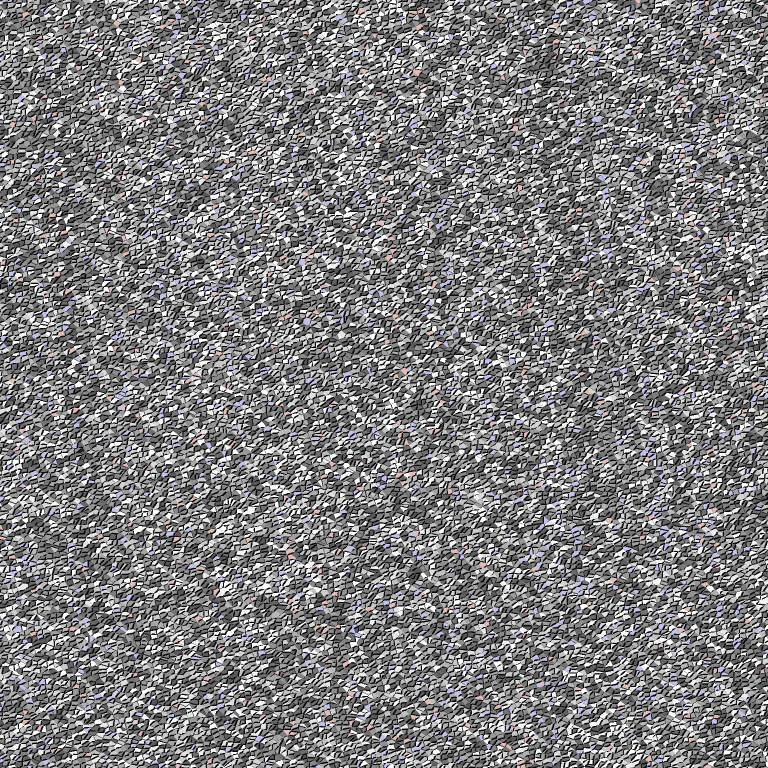
Give the GLSL for this texture, as a WebGL 1 fragment shader.

```glsl
precision highp float;
// Fine stone grit: small tilted chips in greys, some bluish or pink, with dark shadows below.
uniform vec2 u_resolution;

const vec2 GRAIN_COUNT = vec2(126.0, 172.0);   // chips along and across the tilt
const float TILT = 0.28;                       // radians, rising to the right
const float JITTER = 0.92;
const vec2 SHADOW_DIRECTION = vec2(0.35, -0.94);
const float LIT_GAP = -0.12;                   // below zero: chips touch
const float SHADED_GAP = 0.33;                 // gap widths in chip units
const float GAP_SOFTNESS = 0.10;
const float DARKEST_FACE = 0.34;
const float BRIGHTEST_FACE = 1.03;
const float BLUE_SHARE = 0.045;
const float PINK_SHARE = 0.02;
const vec3 SHADOW_COLOR = vec3(0.03);
const vec3 BLUE_FACE = vec3(0.76, 0.76, 0.91);
const vec3 PINK_FACE = vec3(0.88, 0.74, 0.72);
const int SAMPLES = 2;                         // per pixel side

float hash(vec2 p) {
  return fract(sin(dot(p, vec2(12.9898, 78.233))) * 43758.5453);
}

vec2 hash2(vec2 p) {
  return vec2(hash(p), hash(p + vec2(37.3, 91.7)));
}

// Flat face colour of one chip.
vec3 faceColor(vec2 id) {
  float tone = hash(id + vec2(11.9, 53.1));
  float kind = hash(id + vec2(71.3, 17.7));
  vec3 face = vec3(mix(DARKEST_FACE, BRIGHTEST_FACE, tone));
  if (kind < BLUE_SHARE) {
    face = BLUE_FACE;
  } else if (kind < BLUE_SHARE + PINK_SHARE) {
    face = PINK_FACE;
  }
  return min(face, 1.0);
}

vec3 grit(vec2 uv) {
  float c = cos(TILT);
  float s = sin(TILT);
  vec2 p = vec2(c * uv.x + s * uv.y, c * uv.y - s * uv.x) * GRAIN_COUNT;
  vec2 base = floor(p);

  // Two nearest chip centres.
  float nearest = 100.0;
  float second = 100.0;
  vec2 toNearest = vec2(0.0);
  vec2 toSecond = vec2(1.0);
  vec2 id = base;
  for (int j = -1; j <= 1; j++) {
    for (int i = -1; i <= 1; i++) {
      vec2 cell = base + vec2(float(i), float(j));
      vec2 offset = cell + 0.5 + JITTER * (hash2(cell) - 0.5) - p;
      float d = dot(offset, offset);
      if (d < nearest) {
        second = nearest;
        toSecond = toNearest;
        nearest = d;
        toNearest = offset;
        id = cell;
      } else if (d < second) {
        second = d;
        toSecond = offset;
      }
    }
  }

  // Shadow lies on the lower side of a chip; lit sides touch their neighbours.
  vec2 outward = normalize(toSecond - toNearest);
  float edge = dot(0.5 * (toNearest + toSecond), outward);
  float shade = smoothstep(-0.2, 0.9, dot(outward, SHADOW_DIRECTION));
  float gap = mix(LIT_GAP, SHADED_GAP, shade);
  float cover = smoothstep(gap - GAP_SOFTNESS, gap + GAP_SOFTNESS, edge);
  return mix(SHADOW_COLOR, faceColor(id), cover);
}

void main() {
  // Average a small grid of samples for smooth edges.
  vec3 total = vec3(0.0);
  for (int y = 0; y < SAMPLES; y++) {
    for (int x = 0; x < SAMPLES; x++) {
      vec2 shift = (vec2(float(x), float(y)) + 0.5) / float(SAMPLES) - 0.5;
      total += grit((gl_FragCoord.xy + shift) / u_resolution.y);
    }
  }
  gl_FragColor = vec4(total / float(SAMPLES * SAMPLES), 1.0);
}
```
